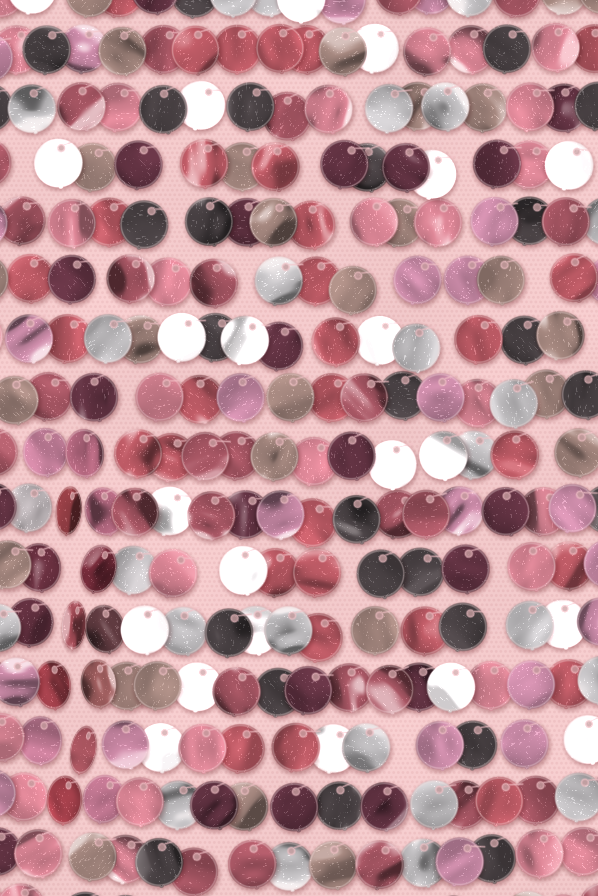
Reproduce this texture procedurally as a Shadertoy shader.

```glsl
// Rows of overlapping round metallic sequins stitched on pink mesh cloth.
// All lengths are in units of the canvas height.
const float ROW_PITCH = 0.0645;    // distance between rows
const float ROW_TOP = -0.0095;     // first row, measured from the top edge
const float RADIUS = 0.0268;       // sequin radius
const float GROUP_WIDTH = 0.163;   // room for one group of 3 or 4 sequins
const float SAG = 0.019;           // how far the lowest rows dip mid-canvas
const float MESH_PITCH = 0.0052;
const float FOLD_X = 0.085;        // crease that turns sequins edge-on
const float FOLD_WIDTH = 0.032;
const vec3 CLOTH = vec3(0.96, 0.80, 0.805);
const vec3 CLOTH_HOLE = vec3(0.91, 0.72, 0.73);
const vec3 THREAD = vec3(0.95, 0.76, 0.78);
const vec3 FOLD_RED = vec3(0.56, 0.13, 0.18);
const int FOIL_COUNT = 9;
const vec3 FOILS[FOIL_COUNT] = vec3[FOIL_COUNT](
    vec3(0.37, 0.19, 0.25),   // plum
    vec3(0.28, 0.25, 0.26),   // charcoal
    vec3(0.71, 0.34, 0.38),   // red
    vec3(0.62, 0.32, 0.37),   // wine
    vec3(0.82, 0.50, 0.56),   // rose
    vec3(0.76, 0.52, 0.63),   // mauve
    vec3(0.61, 0.50, 0.47),   // bronze
    vec3(0.74, 0.73, 0.74),   // silver
    vec3(1.22, 1.20, 1.21));  // blown-out white

float hash(vec2 p) {
    return fract(sin(dot(p, vec2(127.1, 311.7))) * 43758.5453);
}

float noise(vec2 p) {
    vec2 i = floor(p), f = fract(p);
    f = f * f * (3.0 - 2.0 * f);
    return mix(mix(hash(i), hash(i + vec2(1, 0)), f.x),
               mix(hash(i + vec2(0, 1)), hash(i + vec2(1, 1)), f.x), f.y);
}

float segment(vec2 p, vec2 a, vec2 b) {
    vec2 ab = b - a;
    return length(p - a - ab * clamp(dot(p - a, ab) / dot(ab, ab), 0.0, 1.0));
}

vec3 clothColor(vec2 p) {
    vec2 g = p / MESH_PITCH;
    g.x += 0.5 * mod(floor(g.y), 2.0);
    float hole = 1.0 - smoothstep(0.15, 0.45, length(fract(g) - 0.5));
    return mix(CLOTH, CLOTH_HOLE, 0.6 * hole) + 0.035 * (noise(p * 9.0) - 0.5);
}

// Mirror-like foil: tilted gradient, rippled reflections, fine scratches
vec3 foilColor(vec2 q, vec2 id, float fold) {
    vec3 base = FOILS[int(hash(id + 3.7) * float(FOIL_COUNT))];
    base = mix(base, FOLD_RED, 0.75 * fold);
    float angle = 6.2832 * hash(id + 8.1);
    vec2 axis = vec2(cos(angle), sin(angle));
    vec2 n = q / RADIUS;
    vec2 r = vec2(dot(n, axis), dot(n, vec2(-axis.y, axis.x)));
    float sheen = 0.5 + 0.4 * r.x + 0.9 * (noise(r * vec2(2.2, 0.9) + id * 7.0) - 0.5);
    float gloss = smoothstep(0.35, 0.75, hash(id + 5.3));
    vec3 col = base * mix(0.82, 1.16, clamp(sheen, 0.0, 1.0));
    col *= 1.0 - 0.4 * gloss * smoothstep(0.35, 0.0, sheen);
    col = mix(col, vec3(1.0, 0.97, 0.97), gloss * min(base.r, 0.85) * smoothstep(0.7, 1.05, sheen));
    float scratch = noise(r * vec2(28.0, 9.0) + id * 13.0);
    return col + 0.16 * smoothstep(0.78, 0.95, scratch);
}

void mainImage(out vec4 fragColor, in vec2 fragCoord) {
    vec2 p = fragCoord / iResolution.y;
    float width = iResolution.x / iResolution.y;
    float px = 1.2 / iResolution.y;
    float nearRow = floor((1.0 - p.y - ROW_TOP) / ROW_PITCH + 0.5);
    vec3 col = clothColor(p);

    for (int dr = 1; dr >= -1; dr--) {
        float row = nearRow + float(dr);
        float shift = GROUP_WIDTH * hash(vec2(row, 17.0));
        float nearGroup = floor((p.x + shift) / GROUP_WIDTH);
        for (int n = 0; n < 12; n++) {
            // Odd members of all three groups go under the even ones
            int layer = n / 6;
            float member = float(2 * (n % 2) + 1 - layer);
            vec2 group = vec2(nearGroup + float((n % 6) / 2 - 1), row);
            float count = hash(group + 2.3) < 0.5 ? 3.0 : 4.0;
            if (member >= count) continue;

            // Placement along the row
            vec2 id = vec2(group.x * 4.0 + member, row);
            float gap = mix(0.039, 0.048, hash(group + 6.1)) - 0.004 * (count - 3.0);
            vec2 c;
            c.x = (group.x + 0.5) * GROUP_WIDTH - shift + (member - 0.5 * (count - 1.0)) * gap;
            c.x += 0.012 * (hash(id + 1.9) - 0.5);
            float drop = ROW_TOP + row * ROW_PITCH;
            c.y = 1.0 - drop - SAG * drop * drop * (sin(3.1416 * c.x / width) - 0.5);
            c.y += 0.005 * (hash(id + 4.4) - 0.5) - 0.008 * step(0.93, hash(id + 9.2));

            // Tilt, and squeeze inside the crease
            float fold = exp(-pow((c.x - FOLD_X) / FOLD_WIDTH, 2.0))
                * smoothstep(0.47, 0.55, drop) * smoothstep(0.93, 0.87, drop);
            float tilt = 0.5 * (hash(id + 7.7) - 0.5);
            vec2 q = mat2(cos(tilt), -sin(tilt), sin(tilt), cos(tilt)) * (p - c);
            q.x /= 1.0 - 0.5 * fold;

            // Soft shadow, then the disc with its lower nub and pale rim
            float shade = smoothstep(0.006, -0.004, length(q + vec2(-0.001, 0.0025)) - RADIUS);
            col *= mix(vec3(1.0), vec3(0.80, 0.70, 0.71), shade);
            float d = min(length(q) - RADIUS, length(q + vec2(0.0, RADIUS - 0.001)) - 0.0026);
            vec3 foil = foilColor(q, id, fold);
            foil = mix(foil, vec3(0.95, 0.85, 0.85), 0.35 * smoothstep(0.0018, 0.0, abs(d + 0.0012)));
            col = mix(col, foil, smoothstep(px, -px, d));

            // Stitch hole, thread loop and the strand leading away
            vec2 h = q - vec2(0.005, 0.0165);
            col = mix(col, CLOTH_HOLE * 0.85, 0.8 * smoothstep(px, -px, length(h) - 0.0035));
            float strand = min(abs(length(h) - 0.0038), segment(h, vec2(0.003, 0.003), vec2(0.018, 0.006)));
            col = mix(col, THREAD, 0.75 * smoothstep(px, -px, strand - 0.0008));
        }
    }
    fragColor = vec4(clamp(col, 0.0, 1.0), 1.0);
}
```
